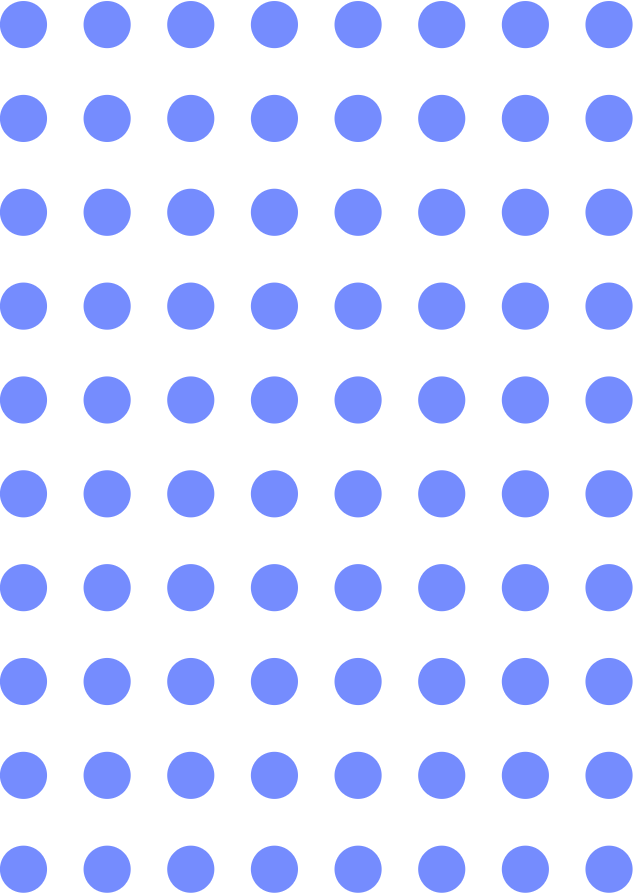
Write a WebGL 1 fragment shader that draws this pattern.

```glsl
precision highp float;
// Draws a grid of flat periwinkle dots, eight across and ten down, on white.

uniform vec2 u_resolution;

// Signed distance to the nearest dot of the grid, in canvas heights.
float dotGrid(vec2 p) {
  vec2 spacing = vec2(0.09336, 0.10474);
  vec2 firstCentre = vec2(0.0262, 0.0299);
  vec2 cell = floor((p - firstCentre) / spacing + 0.5);
  cell = clamp(cell, vec2(0.0), vec2(7.0, 9.0));
  return length(p - firstCentre - cell * spacing) - 0.0263;
}

void main() {
  vec2 p = gl_FragCoord.xy / u_resolution.y;
  float pixel = 1.0 / u_resolution.y;

  // One-pixel soft edge around each dot
  float coverage = clamp(0.5 - dotGrid(p) / pixel, 0.0, 1.0);

  vec3 periwinkle = vec3(0.46, 0.55, 0.995);
  gl_FragColor = vec4(mix(vec3(1.0), periwinkle, coverage), 1.0);
}
```
